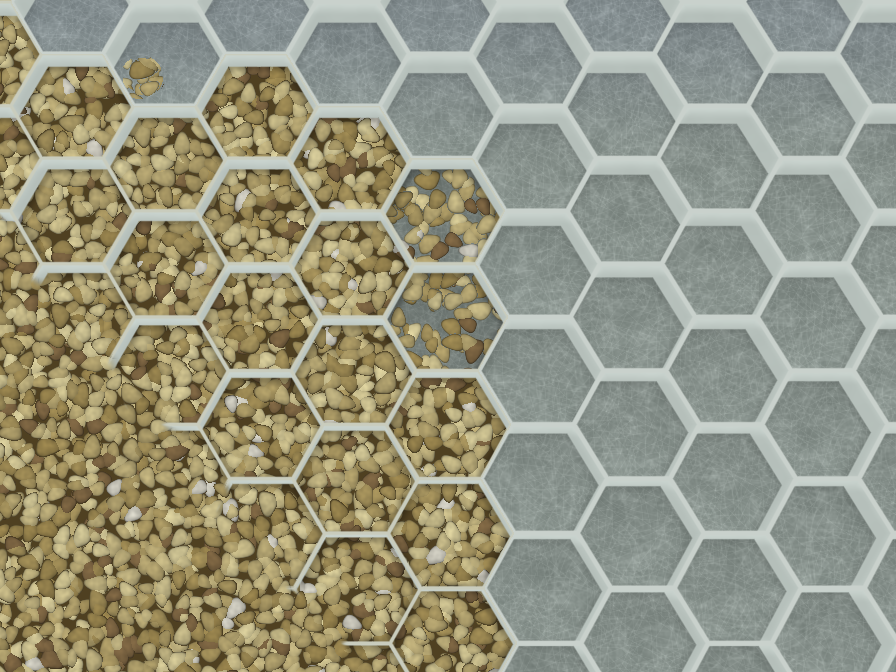
Write a Shadertoy shader that draws this texture.

```glsl
vec3 hash3(vec2 p) {
    vec3 q = vec3(dot(p, vec2(127.1, 311.7)), dot(p, vec2(269.5, 183.3)), dot(p, vec2(419.2, 371.9)));
    return fract(sin(q) * 43758.5);
}

mat2 rotation(float a) {
    return mat2(cos(a), sin(a), -sin(a), cos(a));
}

float cornerSlope(vec2 cell, vec2 offset) {
    return dot(hash3(cell).xy * 2.0 - 1.0, offset);
}

float gradientNoise(vec2 p) {
    vec2 i = floor(p), f = fract(p);
    vec2 u = f * f * (3.0 - 2.0 * f), e = vec2(0, 1);
    return mix(mix(cornerSlope(i, f), cornerSlope(i + e.yx, f - e.yx), u.x),
               mix(cornerSlope(i + e.xy, f - e.xy), cornerSlope(i + 1.0, f - 1.0), u.x), u.y);
}

// Equals 0.5 on the border of a flat-topped hexagon of height 1
float hexRadius(vec2 q) {
    q = abs(q);
    return max(q.y, dot(q, vec2(0.866, 0.5)));
}

// Fleece crossed by thin pale fibres
vec3 fleece(vec2 p, vec2 q) {
    float fibres = 0.0;
    for (int i = 0; i < 5; i++) {
        vec2 s = rotation(float(i) * 1.3 + 0.4) * p + float(i) * 37.0;
        s.y += 5.0 * gradientNoise(s * 0.03);
        fibres += smoothstep(0.09, 0.0, abs(gradientNoise(s * vec2(0.025, 0.16))));
    }
    vec3 col = mix(vec3(0.51, 0.55, 0.56), vec3(0.53, 0.57, 0.55), smoothstep(0.0, 150.0, p.y));
    col += 0.028 * (fibres - 1.2) + 0.05 * gradientNoise(p * 0.05) + 0.04 * gradientNoise(p * 0.4);
    return col * (1.0 + 0.1 * q.y);
}

// Heaped pebbles: colour in rgb, coverage in a
vec4 gravel(vec2 p, float density) {
    vec4 result = vec4(0);
    float top = -1.0;
    for (int layer = 0; layer < 2; layer++) {
        vec2 g = rotation(float(layer) * 0.6) * p / 14.5 + float(layer) * 53.3;
        for (int n = 0; n < 9; n++) {
            vec2 id = floor(g) + vec2(n % 3, n / 3) - 1.0;
            vec3 r = hash3(id), tint = hash3(id + 91.7);
            if (tint.z > density) continue;
            vec2 v = rotation(r.z * 6.28) * (g - id - 0.5 - 0.7 * (r.xy - 0.5));
            vec2 lit = g - id - 0.5;
            v /= vec2(0.66, 0.47) * (0.75 + 0.45 * tint.y);
            float len = length(v) * (1.0 + 0.11 * cos(3.0 * atan(v.y, v.x) + r.y * 6.28));
            float dome = 1.0 - len * len;
            float height = dome * 0.6 + r.x * 0.8;
            if (dome <= 0.0 || height < top) continue;
            top = height;
            vec3 stone = mix(vec3(0.58, 0.50, 0.29), vec3(0.82, 0.78, 0.59), tint.x);
            if (r.y < 0.08) stone = vec3(0.47, 0.38, 0.25);
            if (r.y > 0.97) stone = vec3(0.83, 0.82, 0.77);
            float shade = 0.66 + 0.36 * sqrt(dome) - 0.14 * dot(lit, vec2(0.4, 0.8));
            shade += 0.12 * gradientNoise(p * 0.25);
            result = vec4(stone * shade * mix(0.6, 1.0, smoothstep(0.0, 0.4, dome)), smoothstep(0.0, 0.18, dome));
        }
    }
    return result;
}

void mainImage(out vec4 fragColor, in vec2 fragCoord) {
    // Canvas is 576 units tall, y runs downward
    vec2 p = vec2(fragCoord.x, iResolution.y - fragCoord.y) * 576.0 / iResolution.y;
    float aa = 6.3 / iResolution.y;

    // Slightly fanned honeycomb: column and row of the nearest cell
    float t = (p.y - 46.0) / 89.0;
    vec2 grid = vec2((p.x - 62.0) / (79.0 + 0.006 * (p.y - 90.0)), t - 0.0055 * t * t);
    vec2 stretch = vec2(0.866, 1);
    vec2 oddCell = vec2(2.0 * floor(grid.x / 2.0) + 1.0, floor(grid.y + 0.5));
    vec2 evenCell = vec2(2.0 * floor(grid.x / 2.0 + 0.5), floor(grid.y) + 0.5);
    vec2 toOdd = (grid - oddCell) * stretch, toEven = (grid - evenCell) * stretch;
    bool odd = dot(toOdd, toOdd) < dot(toEven, toEven);
    vec2 cell = odd ? oddCell : evenCell;
    vec2 q = odd ? toOdd : toEven;

    // Which cells hold pebbles, and where the heap buries the walls
    bool filled = cell.x < 4.5 && cell.y > 0.2 * cell.x + 0.01 || cell.x < -0.5;
    bool sparse = filled && cell.x > 3.5 && cell.y < 3.0;
    float density = sparse ? 0.62 : 1.0;
    if (!filled) density = 0.8 * smoothstep(22.0, 12.0, length(p - vec2(121, 66)));
    float buried = smoothstep(-12.0, 12.0, p.y - 195.0 - 1.2 * p.x + 40.0 * gradientNoise(p * 0.05));

    // Cell floor
    vec3 col = fleece(p, q);
    if (filled) col = sparse ? col * 0.85 : vec3(0.31, 0.25, 0.13);
    if (density > 0.0) {
        vec4 stones = gravel(p, density);
        col = mix(col, stones.rgb, stones.a);
    }

    // Inner wall faces, seen by parallax toward the viewpoint
    vec2 parallax = (vec2(300, 600) - p) * 0.00033 * (filled ? 0.65 : 1.0);
    float base = hexRadius(q - parallax) - 0.49;
    float rim = hexRadius(q);
    float contact = smoothstep(-0.09, 0.0, base) * (1.0 - buried);
    col *= 1.0 - contact * (filled ? 0.25 : 0.08);
    vec3 face = vec3(0.71, 0.75, 0.73) + 0.05 * smoothstep(0.36, 0.46, -q.y);
    face += 0.03 * smoothstep(0.42, 0.5, rim) + 0.015 * gradientNoise(p * 0.06);
    col = mix(col, face, smoothstep(-aa, aa, base) * (1.0 - buried));

    // Pale upper rims
    float rimMask = smoothstep(-aa, aa, rim - (filled ? 0.484 : 0.478));
    vec3 rimColor = filled ? vec3(0.79, 0.80, 0.74) : vec3(0.79, 0.82, 0.80);
    col = mix(col, rimColor, rimMask * (1.0 - buried));

    fragColor = vec4(clamp(col, 0.0, 1.0), 1.0);
}
```
